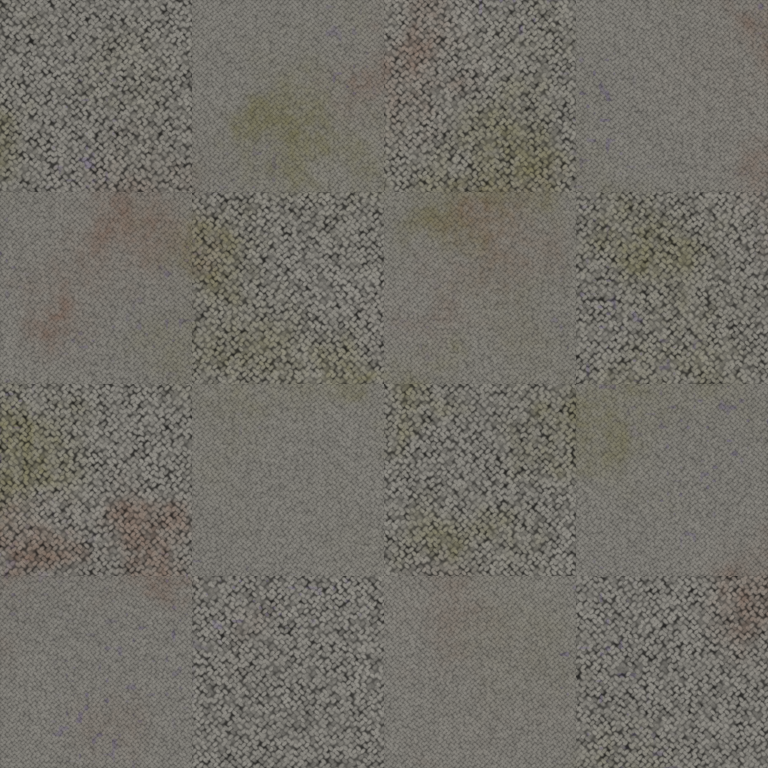
Reproduce this texture procedurally as a WebGL 1 fragment shader.

```glsl
precision highp float;
// Worn grey carpet tiles: a 4 by 4 checker of coarse and fine woven loops with faint stains.
uniform vec2 u_resolution;

#define TILES 4.0
#define COARSE_LOOPS 39.0
#define FINE_LOOPS 58.0
#define STAIN_GRID 8.0
#define STAIN_AMOUNT 0.68
#define SPECK_SCALE 115.0
#define SEAM_WIDTH 0.006
#define YARN_HUE vec3(1.0, 0.981, 0.932)
#define RUST_TINT vec3(0.95, 0.82, 0.77)
#define OLIVE_TINT vec3(0.91, 0.90, 0.73)
#define VIOLET_TINT vec3(0.86, 0.82, 1.02)

float hash(vec2 p) {
  return fract(sin(dot(p, vec2(127.1, 311.7))) * 43758.5453);
}

float noise(vec2 p) {
  vec2 i = floor(p), f = fract(p);
  f = f * f * (3.0 - 2.0 * f);
  return mix(mix(hash(i), hash(i + vec2(1.0, 0.0)), f.x),
             mix(hash(i + vec2(0.0, 1.0)), hash(i + vec2(1.0, 1.0)), f.x), f.y);
}

float fbm(vec2 p) {
  return 0.5 * noise(p) + 0.3 * noise(p * 2.1 + 7.3) + 0.2 * noise(p * 4.3 + 3.1);
}

// Diagonal basket weave, top-most loop: x is its height, y its random tone.
vec2 wovenLoop(vec2 p, float jitter) {
  p = 0.70711 * vec2(p.x + p.y, p.y - p.x);
  vec2 base = floor(p), best = vec2(0.0, 0.5);
  for (int j = -1; j <= 1; j++) {
    for (int i = -1; i <= 1; i++) {
      vec2 cell = base + vec2(float(i), float(j));
      vec2 wobble = vec2(hash(cell), hash(cell + 41.7)) - 0.5;
      vec2 q = p - cell - 0.5 - jitter * wobble;
      // Neighbouring loops lie across each other.
      if (mod(cell.x + cell.y, 2.0) > 0.5) q = q.yx;
      float height = 1.0 - smoothstep(0.35, 1.15, length(q / vec2(0.9, 0.54)));
      if (height > best.x) best = vec2(height, hash(cell + 83.2));
    }
  }
  return best;
}

// Brightness of the pile, with a different weave on alternate tiles.
float pile(vec2 uv) {
  vec2 tile = floor(uv * TILES);
  bool coarse = mod(tile.x + tile.y, 2.0) > 0.5;
  vec2 p = uv * TILES * (coarse ? COARSE_LOOPS : FINE_LOOPS);
  vec2 yarn = wovenLoop(p, coarse ? 0.6 : 0.5);
  float clump = noise(p * 0.45) - 0.5;
  float fibre = noise(p * 2.7 + 11.0) - 0.5;
  if (coarse) {
    float tone = 0.54 - 0.12 * pow(yarn.y, 3.0) + 0.04 * clump + 0.06 * fibre;
    float gap = mix(0.13, 0.4, noise(p * 0.8 + 27.0));
    return mix(gap, tone, yarn.x);
  }
  return mix(0.365, 0.495, yarn.x) + 0.05 * (yarn.y - 0.5) + 0.02 * clump + 0.03 * fibre;
}

// Soft irregular blotches on a jittered grid, multiplied together.
vec3 stains(vec2 uv) {
  vec2 warp = vec2(fbm(uv * 18.0), fbm(uv * 18.0 + 31.0)) - 0.5;
  vec2 p = uv * STAIN_GRID + 1.2 * warp;
  vec2 base = floor(p);
  float breakup = 0.1 + 0.9 * fbm(uv * 36.0) + 0.7 * noise(uv * 150.0);
  vec3 tint = vec3(1.0);
  for (int j = -1; j <= 1; j++) {
    for (int i = -1; i <= 1; i++) {
      vec2 cell = base + vec2(float(i), float(j));
      vec2 center = cell + 0.15 + 0.7 * vec2(hash(cell + 5.3), hash(cell + 17.9));
      vec2 q = (p - center) / (0.28 + 0.3 * hash(cell + 29.4));
      float strength = smoothstep(0.4, 0.8, hash(cell + 61.1));
      float mask = strength * breakup * exp(-dot(q, q));
      vec3 dye = hash(cell + 73.6) < 0.45 ? RUST_TINT : OLIVE_TINT;
      tint *= mix(vec3(1.0), dye, STAIN_AMOUNT * mask);
    }
  }
  // Sparse violet specks gather in patches.
  float patches = smoothstep(0.5, 0.8, noise(uv * 9.0 + 19.0));
  float specks = smoothstep(0.8, 0.95, noise(uv * SPECK_SCALE));
  return tint * mix(vec3(1.0), VIOLET_TINT, 0.7 * patches * specks);
}

void main() {
  vec2 uv = gl_FragCoord.xy / u_resolution;

  // Four samples per pixel smooth the loops and tile edges.
  float shade = 0.0;
  for (int j = 0; j < 2; j++) {
    for (int i = 0; i < 2; i++) {
      vec2 offset = 0.5 * vec2(float(i), float(j)) - 0.25;
      shade += 0.25 * pile(uv + offset / u_resolution);
    }
  }

  // Slight shadow in the seams and uneven wear across the floor.
  vec2 edge = 0.5 - abs(fract(uv * TILES) - 0.5);
  float seam = 1.0 - smoothstep(0.0, 2.0 * SEAM_WIDTH, min(edge.x, edge.y));
  shade *= 1.0 - 0.03 * seam;
  shade *= 0.975 + 0.06 * fbm(uv * 5.0 + 13.0);

  gl_FragColor = vec4(shade * YARN_HUE * stains(uv), 1.0);
}
```
